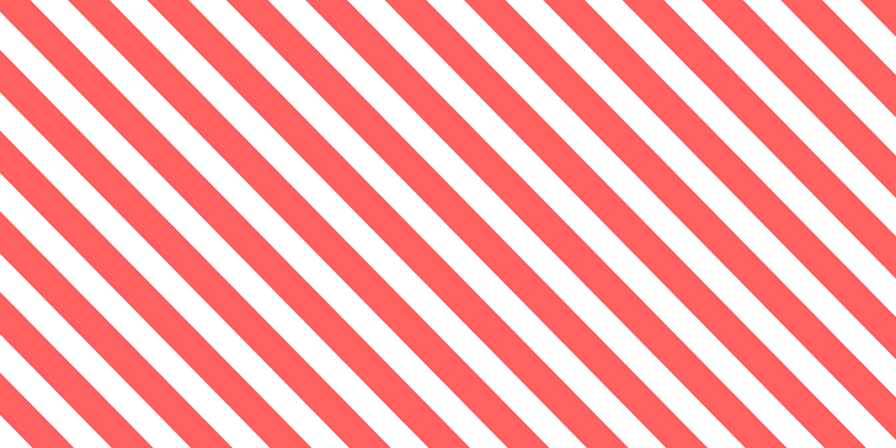
This pattern is drawn by a WebGL 1 fragment shader. Its source:

```glsl
precision highp float;

// Coral diagonal stripes on white, falling from upper left to lower right.
// A slanted coordinate is repeated with fract, and the distance to the
// nearest stripe edge gives smooth borders with a faintly deeper rim.

uniform vec2 u_resolution;

// Signed distance to the stripe edge in canvas heights, negative inside.
float stripeDistance(vec2 p) {
    vec2 slant = vec2(1.0, 0.982);
    float period = 0.1768; // horizontal spacing, in canvas heights
    float phase = dot(p - vec2(0.0, 1.0), slant) / period - 0.119;
    float fromCenter = abs(fract(phase + 0.5) - 0.5);
    return (fromCenter - 0.2625) * period / length(slant);
}

void main() {
    vec2 p = gl_FragCoord.xy / u_resolution.y;
    float pixel = 1.0 / u_resolution.y;
    float d = stripeDistance(p);

    // Stripe colour, slightly deeper along its border
    float rim = smoothstep(-0.0065, -0.003, d);
    vec3 coral = mix(vec3(1.0, 0.38, 0.38), vec3(1.0, 0.35, 0.35), rim);

    // Antialiased coverage over the white ground
    float coverage = clamp(0.5 - d / (1.2 * pixel), 0.0, 1.0);
    gl_FragColor = vec4(mix(vec3(1.0), coral, coverage), 1.0);
}
```
